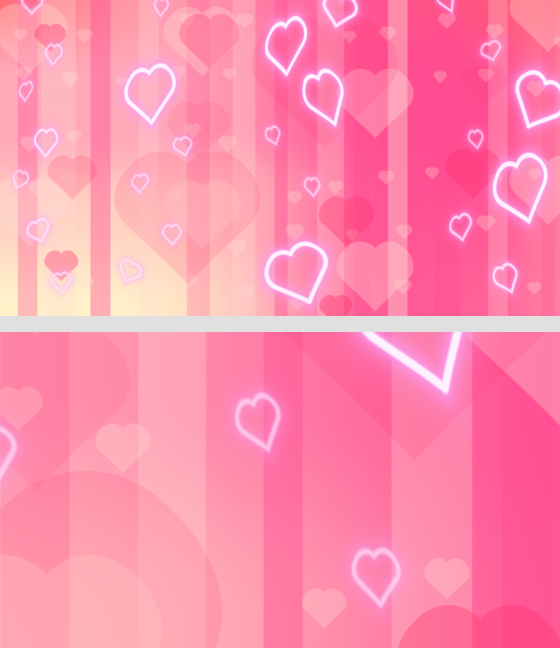
Top, the full canvas; bottom, a detail of the centre.
This background is drawn by a WebGL 1 fragment shader. Its source:

```glsl
precision highp float;
// Pink valentine backdrop: a soft colour wash crossed by translucent vertical bands,
// layers of flat see-through hearts, and tilted neon heart outlines on top.
// Hearts share one distance function; a sine-free hash scatters everything.

uniform vec2 u_resolution;

const vec3 SOFT_PINK = vec3(1.0, 0.66, 0.72);
const vec3 HOT_PINK = vec3(1.0, 0.30, 0.57);
const vec3 EDGE_PINK = vec3(1.0, 0.52, 0.64);
const vec3 CORAL = vec3(1.0, 0.38, 0.40);
const vec3 CREAM = vec3(1.0, 0.95, 0.79);
const vec3 PALE = vec3(1.0, 0.86, 0.83);
const vec3 ROSE = vec3(1.0, 0.18, 0.42);
const vec3 NEON = vec3(0.98, 0.62, 0.97);
const vec3 NEON_CORE = vec3(1.0, 0.95, 1.0);

const int BANDS = 13;
const int ROSE_HEARTS = 11;
const int NEON_HEARTS = 26;
const float PALE_CELL = 0.547;   // column spacing of the large pale hearts
const float PALE_SIZE = 0.2;
const float SMALL_CELL = 0.165;  // grid spacing of the small pale hearts
const float SMALL_SHARE = 0.6;
const float CORE_BLUR = 0.0022;  // softness of the neon tubes

float hash(vec2 p) {
  vec3 q = fract(p.xyx * 0.1031);
  q += dot(q, q.yzx + 33.33);
  return fract((q.x + q.y) * q.z);
}

float noise(vec2 p) {
  vec2 i = floor(p), f = fract(p);
  f = f * f * (3.0 - 2.0 * f);
  return mix(mix(hash(i), hash(i + vec2(1, 0)), f.x),
             mix(hash(i + vec2(0, 1)), hash(i + vec2(1, 1)), f.x), f.y);
}

vec2 rotate(vec2 p, float a) {
  float c = cos(a), s = sin(a);
  return vec2(c * p.x - s * p.y, s * p.x + c * p.y);
}

// Signed distance to a centred heart about 1.1 tall, with gently bulging sides
float heart(vec2 p) {
  p.y += 0.55;
  float h = clamp(p.y, 0.0, 1.0);
  p.x = abs(p.x) * (1.08 - 0.45 * h * (1.0 - h));
  if (p.x + p.y > 1.0) return length(p - vec2(0.25, 0.75)) - 0.3536;
  vec2 notch = p - vec2(0.0, 1.0);
  vec2 side = p - 0.5 * max(p.x + p.y, 0.0);
  return sqrt(min(dot(notch, notch), dot(side, side))) * sign(p.x - p.y);
}

float flatHeart(vec2 p, float size, float px) {
  return 1.0 - smoothstep(-px, px, heart(p / size) * size);
}

// Cream lower left, hot pink right, coral upper corners
vec3 wash(vec2 uv) {
  float cloud = noise(uv * vec2(2.5, 5.0) + 3.0) - 0.5;
  vec3 col = mix(SOFT_PINK, HOT_PINK, smoothstep(0.27, 0.76, uv.x + 0.1 * cloud));
  col = mix(col, EDGE_PINK, 0.8 * smoothstep(0.87, 1.0, uv.x));
  float low = 1.0 - smoothstep(0.0, 0.65, uv.y + 0.1 * cloud);
  col = mix(col, CREAM, low * (1.0 - smoothstep(0.15, 0.75, uv.x)));
  col = mix(col, EDGE_PINK, 0.4 * low * smoothstep(0.5, 0.9, uv.x));
  float corner = 4.0 * (uv.x - 0.5) * (uv.x - 0.5);
  return mix(col, CORAL, 0.85 * corner * smoothstep(0.75, 1.02, uv.y));
}

void main() {
  float px = 1.0 / u_resolution.y;
  float aspect = u_resolution.x * px;
  vec2 p = gl_FragCoord.xy * px;
  vec3 col = wash(vec2(p.x / aspect, p.y));

  // Vertical bands, alternately pale and deep
  for (int i = 0; i < BANDS; i++) {
    float n = float(i);
    float r = hash(vec2(n, 7.0));
    float x = aspect * (n + 0.2 + 0.6 * hash(vec2(n, 3.0))) / float(BANDS);
    float halfWidth = mix(0.012, 0.07, r * r);
    float band = 1.0 - smoothstep(-px, px, abs(p.x - x) - halfWidth);
    float pale = mod(n, 2.0);
    float strength = mix(0.2, 0.42, hash(vec2(n, 17.0)));
    col = mix(col, mix(HOT_PINK, PALE, pale), band * strength);
  }

  // Large pale hearts in columns with shifted rows
  float column = floor(p.x / PALE_CELL + 0.33);
  float row = fract(p.y / PALE_CELL + hash(vec2(column, 23.0))) - 0.5;
  vec2 q = vec2(p.x - (column + 0.17) * PALE_CELL, row * PALE_CELL);
  col = mix(col, PALE, 0.33 * flatHeart(q, PALE_SIZE, px));

  // Small pale hearts on a jittered grid
  vec2 cell = floor(p / SMALL_CELL);
  vec2 jitter = vec2(hash(cell + 31.0), hash(cell + 47.0)) - 0.5;
  q = p - (cell + 0.5 + 0.55 * jitter) * SMALL_CELL;
  float present = step(hash(cell + 59.0), SMALL_SHARE);
  float smallSize = mix(0.034, 0.05, hash(cell + 71.0));
  col = mix(col, PALE, 0.3 * present * flatHeart(q, smallSize, px));

  // Rose hearts, the first two huge and faint
  for (int i = 0; i < ROSE_HEARTS; i++) {
    float n = float(i);
    float huge = 1.0 - step(1.5, n);
    vec2 c = fract(vec2(0.7549, 0.5698) * n + vec2(0.58, 0.74));
    float size = mix(mix(0.08, 0.17, hash(vec2(n, 83.0))), 0.38, huge);
    float alpha = mix(mix(0.1, 0.45, hash(vec2(n, 89.0))), 0.14, huge);
    col = mix(col, ROSE, alpha * flatHeart(p - c * vec2(aspect, 1.0), size, px));
  }

  // Neon outlines, mostly narrowed sideways and denser to the left
  float dark = 1.0, coreDark = 1.0;
  for (int i = 0; i < NEON_HEARTS; i++) {
    float n = float(i);
    float r = hash(vec2(n, 97.0));
    vec2 c = fract(vec2(0.7549, 0.5698) * n + vec2(0.1, 0.43));
    c.x = aspect * pow(c.x, 1.45);
    float size = mix(0.05, 0.185, r * r * r);
    float axis = 1.2 * (hash(vec2(n, 101.0)) - 0.5);
    float tilt = 0.9 * (hash(vec2(n, 103.0)) - 0.5);
    q = rotate(p - c, axis);
    q.x /= mix(0.5, 1.0, sqrt(hash(vec2(n, 107.0))));
    q = rotate(q, tilt - axis);
    float stroke = 0.0012 + 0.026 * size;
    float d = abs(heart(q / size)) * size - stroke;
    float bright = mix(0.55, 1.0, smoothstep(0.05, 0.11, size));
    dark *= 1.0 - 0.82 * bright * exp(-max(d, 0.0) / (0.007 + 0.06 * size));
    coreDark *= 1.0 - bright * (1.0 - smoothstep(-CORE_BLUR, CORE_BLUR + px, d));
  }
  col = mix(col, NEON, 1.0 - dark);
  col = mix(col, NEON_CORE, 1.0 - coreDark);
  gl_FragColor = vec4(col, 1.0);
}
```
